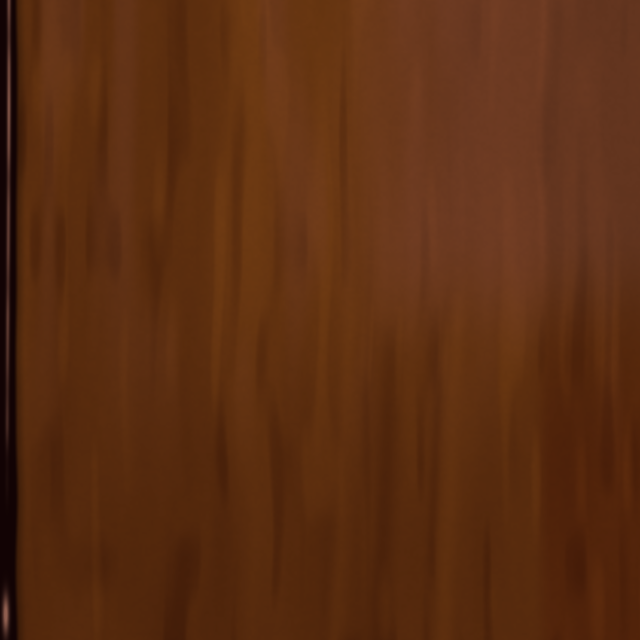
Reproduce this texture procedurally as a Shadertoy shader.

```glsl
// Polished brown wood panel with soft vertical grain and a dark gap at the left.
// Stretched value noise makes streaks and short wisps; broad gradients make
// the sheen, and a thin broken glint runs down the glossy gap.

#define DARK_WOOD  vec3(0.300, 0.138, 0.042)
#define MID_WOOD   vec3(0.408, 0.212, 0.066)
#define ROSY_WOOD  vec3(0.422, 0.226, 0.134)
#define GAP_COLOR  vec3(0.070, 0.012, 0.014)
#define GLINT_COLOR vec3(0.56, 0.37, 0.31)
#define GAP_WIDTH  0.026
#define STREAK_CONTRAST 0.72
#define WISP_CONTRAST 0.42
#define BASE_TONE  0.46
#define MOTTLE     0.020

// Sine-free hash of a lattice point, 0 to 1
float hash(vec2 p) {
    vec3 q = fract(vec3(p.xyx) * 0.1031);
    q += dot(q, q.yzx + 33.33);
    return fract((q.x + q.y) * q.z);
}

float noise(vec2 p) {
    vec2 cell = floor(p), f = fract(p);
    f = f * f * (3.0 - 2.0 * f);
    float low = mix(hash(cell), hash(cell + vec2(1, 0)), f.x);
    float high = mix(hash(cell + vec2(0, 1)), hash(cell + vec2(1, 1)), f.x);
    return mix(low, high, f.y);
}

// Soft bell around a centre
float bell(float x, float centre, float width) {
    float d = (x - centre) / width;
    return exp(-d * d);
}

// Vertical grain: octaves stretched along y, centred on zero
float streaks(vec2 uv) {
    float sum = 0.0, weight = 0.42;
    vec2 scale = vec2(10.0, 2.2);
    for (int i = 0; i < 4; i++) {
        sum += weight * (noise(uv * scale + float(i) * 17.3) - 0.5);
        scale *= vec2(1.9, 1.4);
        weight *= 0.68;
    }
    return sum;
}

// Sparse thin marks that fade in and out along the grain
float wisps(vec2 uv) {
    float pale = smoothstep(0.62, 0.95, noise(uv * vec2(42.0, 5.0) + 7.7));
    float dark = smoothstep(0.62, 0.95, noise(uv * vec2(48.0, 6.0) + 61.3));
    return 0.75 * pale - dark;
}

vec3 woodColor(vec2 uv) {
    // Grain lines drift slightly sideways
    vec2 p = uv + vec2(0.010 * (noise(uv * vec2(3.0, 5.0)) - 0.5), 0.0);
    float grain = streaks(p);
    float wisp = wisps(p);

    // Broad sheen in the upper middle, shade at the bottom and left
    float sheen = bell(uv.x, 0.56, 0.30) * smoothstep(0.25, 0.70, uv.y);
    float tone = BASE_TONE + 0.48 * sheen + STREAK_CONTRAST * grain + WISP_CONTRAST * wisp;
    tone -= 0.16 * bell(uv.x, 0.23, 0.10);
    tone -= 0.16 * smoothstep(0.50, 0.05, uv.y);
    tone += 0.16 * bell(p.x, 0.385, 0.03) * smoothstep(0.1, 0.4, uv.y);

    // Dark streaks rising from the lower edge with soft ragged tops
    float top = 0.52 + 0.10 * (noise(vec2(uv.x * 22.0, 4.0)) - 0.5);
    float rise = 1.0 - smoothstep(top - 0.06, top + 0.04, uv.y);
    float lean = p.x - 0.05 * (uv.y - 0.3);
    tone -= rise * (0.42 * bell(lean, 0.607, 0.018) + 0.22 * bell(lean, 0.570, 0.014)
                  + 0.32 * bell(lean, 0.685, 0.008));
    tone += rise * (0.26 * bell(lean, 0.708, 0.014) + 0.18 * bell(lean, 0.54, 0.010));

    // Slightly shaded right board, with a pale seam in its upper part
    float board = smoothstep(0.835, 0.865, p.x);
    float low = smoothstep(0.62, 0.25, uv.y);
    tone -= board * (0.12 + 0.12 * low);
    float seam = bell(p.x, 0.846, 0.006) * smoothstep(0.40, 0.70, uv.y);

    vec3 color = mix(DARK_WOOD, MID_WOOD, clamp(tone, -0.35, 1.15));

    // Cool rosy reflection: a broad area at the upper right and a few pale streaks
    float rosy = smoothstep(0.50, 0.70, uv.x + 0.16 * grain) * smoothstep(0.42, 0.66, uv.y + 0.12 * grain);
    float tint = 0.45 * smoothstep(0.50, 0.85, noise(p * vec2(26.0, 3.0) + 31.0));
    tint *= smoothstep(0.2, 0.7, uv.y);
    vec3 rosyShade = ROSY_WOOD * (0.91 + 0.13 * tone - 0.06 * board + 0.06 * seam);
    color = mix(color, rosyShade, max(0.95 * rosy, tint));

    // Redder tint low on the right
    color *= mix(vec3(1), vec3(1.0, 0.92, 0.88), board * low);

    // Faint soft mottle
    float mottle = noise(uv * 95.0) + noise(uv * 210.0) - 1.0;
    return color * (1.0 + MOTTLE * mottle);
}

vec3 gapColor(vec2 uv) {
    // Glint is strongest at the top, with a bright spot near the bottom
    float centre = 0.014 - 0.003 * smoothstep(0.9, 0.2, uv.y);
    float broken = 0.3 + 0.7 * noise(vec2(3.0, uv.y * 18.0));
    float strength = broken * mix(0.45, 0.95, smoothstep(0.3, 0.85, uv.y));
    strength *= smoothstep(0.18, 0.38, uv.y);
    float glint = strength * bell(uv.x, centre, 0.0030);
    glint += 1.1 * bell(uv.y, 0.04, 0.030) * bell(uv.x, 0.009, 0.005);
    return mix(GAP_COLOR, GLINT_COLOR, min(glint, 1.0));
}

void mainImage(out vec4 fragColor, in vec2 fragCoord) {
    vec2 uv = fragCoord / iResolution.xy;
    float edge = GAP_WIDTH + 0.003 * (noise(vec2(1.0, uv.y * 9.0)) - 0.5);
    float onWood = smoothstep(edge - 0.004, edge + 0.004, uv.x);

    // Wood darkens softly where it rolls into the gap
    vec3 wood = woodColor(uv) * mix(0.75, 1.0, smoothstep(edge, edge + 0.016, uv.x));
    fragColor = vec4(mix(gapColor(uv), wood, onWood), 1.0);
}
```
